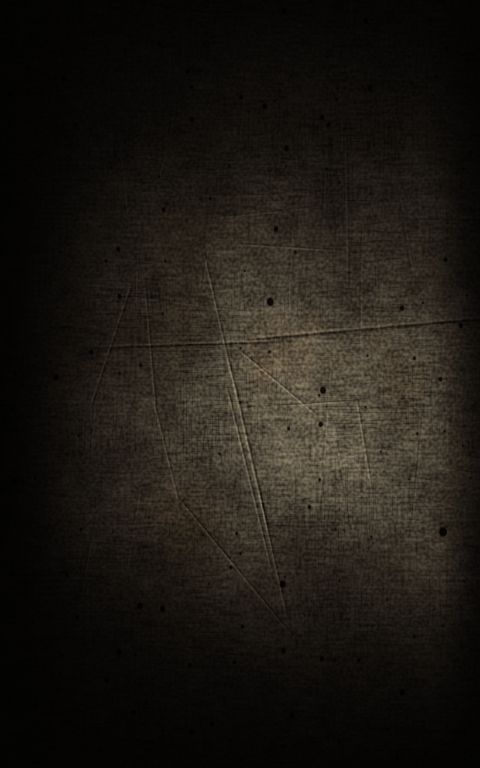
Write a WebGL 1 fragment shader that draws this texture.

```glsl
precision highp float;
// A dark, worn metal plate lit by one off-centre warm glow that fades to black.
// Gradient noise gives mottling, rust and woven grain; embossed line segments
// make the scratches, and hashed grid cells scatter the small pits.
uniform vec2 u_resolution;

float hash(vec2 p) {
  return fract(sin(dot(p, vec2(127.1, 311.7))) * 43758.55);
}

vec2 gradient(vec2 cell) {
  float angle = 6.2832 * hash(cell);
  return vec2(cos(angle), sin(angle));
}

float noise(vec2 p) {
  vec2 i = floor(p), f = fract(p);
  vec2 u = f * f * f * (f * (f * 6.0 - 15.0) + 10.0);
  vec2 e = vec2(1.0, 0.0);
  float low = mix(dot(gradient(i), f), dot(gradient(i + e), f - e), u.x);
  float high = mix(dot(gradient(i + e.yx), f - e.yx),
                   dot(gradient(i + e.xx), f - e.xx), u.x);
  return mix(low, high, u.y);
}

float fbm(vec2 p) {
  float sum = 0.0, amp = 0.6;
  for (int i = 0; i < 4; i++) {
    sum += amp * noise(p);
    p = mat2(1.6, 1.2, -1.2, 1.6) * p + 7.3;
    amp *= 0.55;
  }
  return sum;
}

float glow(vec2 p, vec2 centre, vec2 radius) {
  vec2 d = (p - centre) / radius;
  return exp(-dot(d, d));
}

// Bright ridge with a dark groove beside it, fading at both ends.
float scratch(vec2 p, vec2 a, vec2 b, float width) {
  float len = length(b - a);
  vec2 dir = (b - a) / len;
  float along = dot(p - a, dir) / len;
  float side = dot(p - a, vec2(-dir.y, dir.x)) / width;
  float ends = smoothstep(0.0, 0.15, along) * (1.0 - smoothstep(0.85, 1.0, along));
  return ends * (exp(-side * side) - 0.7 * exp(-(side - 1.7) * (side - 1.7)));
}

// Thin lines along the zero crossings of stretched noise.
float threads(vec2 p) {
  return 1.0 - smoothstep(0.0, 0.14, abs(noise(p)));
}

float pit(vec2 p, vec2 centre, float radius, float soft) {
  float d = length((p - centre) * vec2(1.0, 0.8));
  return 1.0 - smoothstep(radius - soft, radius + soft, d);
}

float scatteredPits(vec2 p, float scale, float chance, float soft) {
  vec2 cell = floor(p * scale);
  vec2 jitter = vec2(hash(cell + 3.1), hash(cell + 8.7));
  vec2 centre = (cell + 0.2 + 0.6 * jitter) / scale;
  float radius = mix(0.0018, 0.0055, pow(hash(cell + 5.5), 2.0));
  return step(hash(cell + 1.9), chance) * pit(p, centre, radius, soft);
}

float looseScratches(vec2 p, float width) {
  float sum = 0.0;
  for (int i = 0; i < 40; i++) {
    vec2 seed = vec2(float(i), 4.7);
    vec2 start = vec2(0.1 + 0.85 * hash(seed), 0.25 + 1.05 * hash(seed + 2.3));
    float upright = step(0.4, hash(seed + 6.1));
    float angle = 1.5708 * upright + 0.5 * (hash(seed + 9.4) - 0.5);
    vec2 run = vec2(cos(angle), sin(angle)) * mix(0.06, 0.3, hash(seed + 5.2));
    sum += scratch(p, start, start + run, width) * mix(0.15, 0.5, hash(seed + 7.9));
  }
  return sum;
}

float mainScratches(vec2 p, float w) {
  float s = scratch(p, vec2(0.42, 1.09), vec2(0.49, 0.78), w) * 0.8;
  s += scratch(p, vec2(0.475, 0.85), vec2(0.56, 0.48), w * 1.2);
  s += scratch(p, vec2(0.535, 0.59), vec2(0.60, 0.30), w) * 0.9;
  s += scratch(p, vec2(0.465, 0.82), vec2(0.57, 0.39), w) * 0.8;
  s += scratch(p, vec2(0.485, 0.88), vec2(0.67, 0.725), w) * 0.7;
  s += scratch(p, vec2(0.30, 1.02), vec2(0.325, 0.73), w) * 0.8;
  s += scratch(p, vec2(0.315, 0.78), vec2(0.375, 0.54), w) * 0.7;
  s += scratch(p, vec2(0.36, 0.575), vec2(0.62, 0.26), w) * 0.9;
  s += scratch(p, vec2(0.28, 1.03), vec2(0.18, 0.73), w) * 0.8;
  s += scratch(p, vec2(0.49, 1.09), vec2(0.73, 1.075), w) * 0.6;
  s += scratch(p, vec2(0.72, 1.34), vec2(0.725, 0.98), w) * 0.5;
  s += scratch(p, vec2(0.74, 0.78), vec2(0.775, 0.57), w) * 0.6;
  // Long dark crease across the plate
  s -= scratch(p, vec2(0.17, 0.873), vec2(0.60, 0.888), w * 1.3) * 0.9;
  return s - scratch(p, vec2(0.48, 0.888), vec2(1.05, 0.939), w * 1.4);
}

void main() {
  vec2 p = gl_FragCoord.xy / u_resolution * vec2(1.0, 1.6);
  float pixel = 1.0 / u_resolution.x;
  float width = max(0.0021, 0.6 * pixel);

  // Lighting: broad glow, hot core and a weaker patch at the right edge
  vec2 centre = vec2(0.64, 0.73);
  vec2 radius = mix(vec2(0.43, 0.37), vec2(0.40, 0.48), step(centre, p));
  float light = 0.32 * glow(p, centre, radius) + 0.05 * glow(p, centre, vec2(0.17));
  light += 0.09 * glow(p, vec2(0.95, 0.53), vec2(0.16, 0.25));
  light *= smoothstep(-0.02, 0.22, p.x) * (1.0 - 0.75 * smoothstep(0.88, 1.02, p.x));
  light = light * (1.0 + 0.55 * fbm(p * 5.0)) + 0.014;

  // Surface relief: grain, woven threads and scratches
  float weave = threads(p * vec2(7.0, 85.0)) * (0.5 + noise(p * 6.0));
  weave += threads(p * vec2(85.0, 6.0) + 31.0) * (0.5 + noise(p * 5.0 + 17.0));
  float relief = 0.5 * noise(p * 140.0) + 0.35 * fbm(p * 32.0);
  relief += 0.3 * noise(p * vec2(18.0, 150.0)) - 0.22 * (weave - 0.3);
  relief += 0.55 * mainScratches(p, width) + 0.5 * looseScratches(p, width * 0.85);
  light *= max(0.15, 1.0 + relief);

  // Pits: hashed scatter plus the largest marks
  float pits = scatteredPits(p, 11.0, 0.32, pixel);
  pits = max(pits, scatteredPits(p + 0.37, 19.0, 0.12, pixel));
  pits = max(pits, pit(p, vec2(0.563, 0.971), 0.007, pixel));
  pits = max(pits, pit(p, vec2(0.673, 0.787), 0.006, pixel));
  pits = max(pits, pit(p, vec2(0.589, 0.383), 0.006, pixel));
  pits = max(pits, pit(p, vec2(0.923, 0.492), 0.008, pixel));
  light *= 1.0 - 0.85 * pits;

  // Warm grey metal with browner rust patches
  float rust = smoothstep(0.0, 0.4, fbm(p * 4.0 + 11.0)) * 0.5;
  rust += 0.5 * glow(p, vec2(0.37, 1.09), vec2(0.09)) + 0.6 * glow(p, vec2(0.37, 0.44), vec2(0.06, 0.15));
  vec3 tint = mix(vec3(1.0, 0.83, 0.65), vec3(1.0, 0.91, 0.74), smoothstep(0.05, 0.35, light));
  tint = mix(tint, vec3(1.02, 0.76, 0.5), 0.55 * clamp(rust, 0.0, 1.0));
  gl_FragColor = vec4(light * tint, 1.0);
}
```
